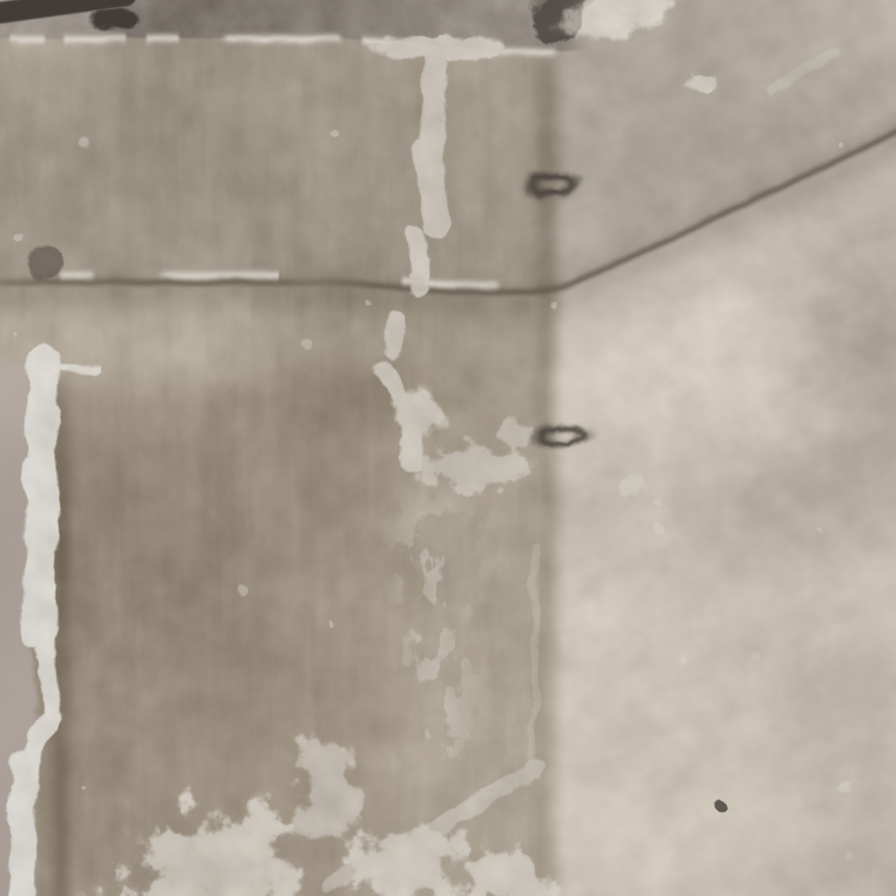
This texture is drawn by a Shadertoy shader. Its source:

```glsl
float hash(vec2 p) {
  p = fract(p * vec2(123.34, 345.45));
  p += dot(p, p + 34.35);
  return fract(p.x * p.y);
}

float noise(vec2 p) {
  vec2 i = floor(p), f = fract(p);
  f = f * f * (3.0 - 2.0 * f);
  return mix(mix(hash(i), hash(i + vec2(1, 0)), f.x),
             mix(hash(i + vec2(0, 1)), hash(i + 1.0), f.x), f.y);
}

// Fractal noise centred on zero
float fbm(vec2 p) {
  float sum = -0.48, amp = 0.5;
  for (int i = 0; i < 5; i++) {
    sum += amp * noise(p);
    p = mat2(1.6, 1.2, -1.2, 1.6) * p + 7.3;
    amp *= 0.5;
  }
  return sum;
}

// Line from ends.xy to ends.zw
float stroke(vec2 p, vec4 ends, float width) {
  vec2 d = ends.zw - ends.xy, v = p - ends.xy;
  float t = clamp(dot(v, d) / dot(d, d), 0.0, 1.0);
  return 1.0 - smoothstep(width - 0.002, width + 0.002, length(v - d * t));
}

// Ragged ellipse: centre in xy, radii in zw
float blob(vec2 p, vec4 e, float ragged) {
  return smoothstep(-0.15, 0.2, 1.0 - length((p - e.xy) / e.zw) + ragged);
}

float ring(vec2 p, vec4 e) {
  float d = length((p - e.xy) / e.zw) - 0.75;
  return exp(-10.0 * d * d);
}

float band(float d, float width) {
  return exp(-d * d / (width * width));
}

float ledgeHeight(float x) {
  float d = x - 0.62;
  return 0.687 - 0.012 * smoothstep(0.35, 0.55, x) + 0.235 * (d + sqrt(d * d + 0.0004));
}

// Sparse flecks, one candidate per cell
float flecks(vec2 p, float density) {
  vec2 id = floor(p), c = 0.3 + 0.4 * vec2(hash(id + 3.1), hash(id + 8.7));
  float size = 0.08 + 0.16 * hash(id + 5.2);
  return step(hash(id), density) * (1.0 - smoothstep(size * 0.5, size, length(fract(p) - c)));
}

void mainImage(out vec4 fragColor, in vec2 fragCoord) {
  vec2 p = fragCoord / iResolution.xy;
  float cloud = fbm(p * 5.0), fine = fbm(p * 38.0 + 11.0), rag = 2.0 * fine;
  vec2 q = p + 0.018 * vec2(fbm(p * 32.0), fbm(p * 32.0 + 40.0));
  float ledge = p.y - ledgeHeight(p.x) + 0.004 * fine;
  float above = smoothstep(-0.003, 0.003, ledge);
  float right = smoothstep(0.602, 0.64, p.x + 0.03 * cloud);
  float top = p.y - 0.957 + 0.015 * smoothstep(0.35, 0.6, p.x) + 0.005 * fine;

  // Plaster planes
  vec3 tan1 = vec3(0.66, 0.62, 0.56);
  vec3 wall = mix(vec3(0.585, 0.54, 0.475), tan1, smoothstep(0.54, 0.62, p.y + 0.08 * cloud));
  wall = mix(wall, tan1, 0.8 * smoothstep(0.36, 0.5, p.x + 0.12 * cloud));
  wall = mix(wall, tan1, 0.5 * smoothstep(0.28, 0.02, p.y + 0.2 * cloud));
  wall = mix(wall, vec3(0.63, 0.59, 0.535), above);
  vec3 slope = mix(vec3(0.775, 0.745, 0.69), vec3(0.695, 0.665, 0.615), above);
  float diagonal = p.y - 0.43 - 0.4 * (p.x - 0.8) + 0.2 * cloud;
  slope -= 0.1 * (1.0 - above) * band(diagonal, 0.1) * smoothstep(0.62, 0.95, p.x);
  slope += 0.09 * fbm(vec2(p.x * 4.0, (p.y - 0.35 * p.x) * 14.0));
  vec3 col = mix(wall, slope, right) + 0.17 * cloud + 0.08 * fine;
  col += 0.06 * fbm(p * vec2(70, 9)) * (1.0 - right);
  float side = smoothstep(0.045, 0.035, q.x) * smoothstep(0.61, 0.59, q.y);
  col = mix(col, vec3(0.68, 0.64, 0.61) + 0.1 * cloud, side);

  // Shaded top strip and pipe
  float strip = smoothstep(-0.002, 0.003, top) * smoothstep(0.66, 0.62, p.x);
  col = mix(col, vec3(0.53, 0.5, 0.47) + 0.25 * cloud + 0.15 * fine, strip);
  float dark = stroke(p, vec4(-0.02, 0.983, 0.14, 1.005), 0.012);
  dark = max(dark, blob(q, vec4(0.13, 0.978, 0.023, 0.014), fine));
  dark = max(dark, 0.75 * blob(q, vec4(0.627, 0.98, 0.025, 0.032), rag));

  // Corner and ledge shadows
  float corner = smoothstep(0.4, 0.6, p.y) * smoothstep(0.98, 0.9, p.y);
  col -= 0.09 * band(p.x - 0.612 + 0.02 * cloud, 0.013) * mix(0.3, 1.0, corner);
  col -= 0.07 * band(ledge + 0.014, 0.022);
  float crease = band(ledge + 0.002, 0.0045) * smoothstep(-0.2, 0.35, p.x + cloud);
  col = mix(col, vec3(0.38, 0.34, 0.29), 0.75 * crease);
  col -= 0.09 * band(p.x - 0.067, 0.013) * smoothstep(0.6, 0.55, p.y);

  // Broken pale rims
  float chip = smoothstep(0.53, 0.64, noise(vec2(p.x * 24.0, 2)));
  float pale = 0.85 * chip * band(ledge - 0.006, 0.005) * smoothstep(0.86, 0.78, p.x);
  float rim = smoothstep(0.2, 0.45, noise(vec2(p.x * 33.0, 9)));
  pale = max(pale, 0.9 * rim * band(top, 0.005) * smoothstep(0.65, 0.62, p.x));
  pale = max(pale, 0.8 * blob(q, vec4(0.49, 0.947, 0.07, 0.012), fine));
  vec2 tilted = q - vec2(0, 0.35 * (q.x - 0.695));
  pale = max(pale, blob(tilted, vec4(0.695, 0.99, 0.062, 0.03), fine));

  // Left paint strip
  float paint = stroke(q, vec4(0.049, 0.595, 0.043, 0.3), 0.019);
  paint = max(paint, stroke(q, vec4(0.05, 0.3, 0.056, 0.2), 0.008));
  paint = max(paint, stroke(q, vec4(0.056, 0.2, 0.028, 0.15), 0.01));
  paint = max(paint, stroke(q, vec4(0.028, 0.15, 0.022, -0.02), 0.015));
  paint = max(paint, stroke(q, vec4(0.05, 0.588, 0.11, 0.585), 0.004));

  // Central seam
  float seam = stroke(q, vec4(0.483, 0.94, 0.482, 0.83), 0.012);
  seam = max(seam, stroke(q, vec4(0.478, 0.83, 0.488, 0.75), 0.015));
  seam = max(seam, stroke(q, vec4(0.463, 0.74, 0.468, 0.68), 0.011));
  seam = max(seam, stroke(q, vec4(0.44, 0.647, 0.438, 0.61), 0.01));
  seam = max(seam, stroke(q, vec4(0.428, 0.59, 0.455, 0.55), 0.009));
  seam = max(seam, blob(q, vec4(0.468, 0.54, 0.024, 0.028), fine));
  seam = max(seam, stroke(q, vec4(0.46, 0.53, 0.46, 0.485), 0.012));
  seam = max(seam, 0.75 * blob(q, vec4(0.52, 0.48, 0.055, 0.022), rag));
  seam = max(seam, 0.7 * blob(q, vec4(0.575, 0.515, 0.018, 0.022), rag));
  float crumbs = smoothstep(0.04, 0.14, fbm(p * vec2(48, 32)));
  float span = smoothstep(0.47, 0.4, p.y) * smoothstep(0.12, 0.18, p.y);
  seam = max(seam, 0.65 * crumbs * band(p.x - 0.485, 0.04) * span);
  seam = max(seam, 0.4 * stroke(q, vec4(0.597, 0.39, 0.595, 0.15), 0.004));

  // Peeling patches and chips
  float peel = blob(q, vec4(0.235, 0.025, 0.095, 0.06), rag);
  peel = max(peel, blob(q, vec4(0.46, 0.045, 0.06, 0.045), rag));
  peel = max(peel, blob(q, vec4(0.565, 0.02, 0.05, 0.03), rag));
  peel = max(peel, 0.75 * blob(q, vec4(0.365, 0.115, 0.035, 0.055), rag));
  peel = max(peel, 0.7 * stroke(q, vec4(0.6, 0.145, 0.37, 0.01), 0.009));
  peel = max(peel, 0.6 * flecks(q * 28.0, 0.04));
  peel = max(peel, blob(q, vec4(0.787, 0.91, 0.018, 0.011), rag));
  peel = max(peel, 0.8 * blob(q, vec4(0.708, 0.458, 0.012, 0.015), rag));
  peel = max(peel, 0.4 * stroke(q, vec4(0.86, 0.9, 0.93, 0.94), 0.005));
  col = mix(col, vec3(0.82, 0.8, 0.765) + 0.12 * fine, max(pale, 0.78 * max(seam, peel)));
  col = mix(col, vec3(0.86, 0.845, 0.825) + 0.1 * fine, 0.92 * paint);

  // Rusty fixings and pits
  dark = max(dark, 0.8 * ring(q, vec4(0.618, 0.793, 0.026, 0.016)));
  dark = max(dark, 0.8 * ring(q, vec4(0.63, 0.513, 0.03, 0.014)));
  dark = max(dark, 0.8 * blob(q, vec4(0.802, 0.101, 0.006, 0.006), 0.0));
  dark = max(dark, 0.5 * blob(q, vec4(0.05, 0.705, 0.014, 0.02), fine));
  col = mix(col, vec3(0.26, 0.24, 0.22), dark * (1.0 - 0.6 * pale));
  fragColor = vec4(clamp(col, 0.0, 1.0), 1);
}
```
